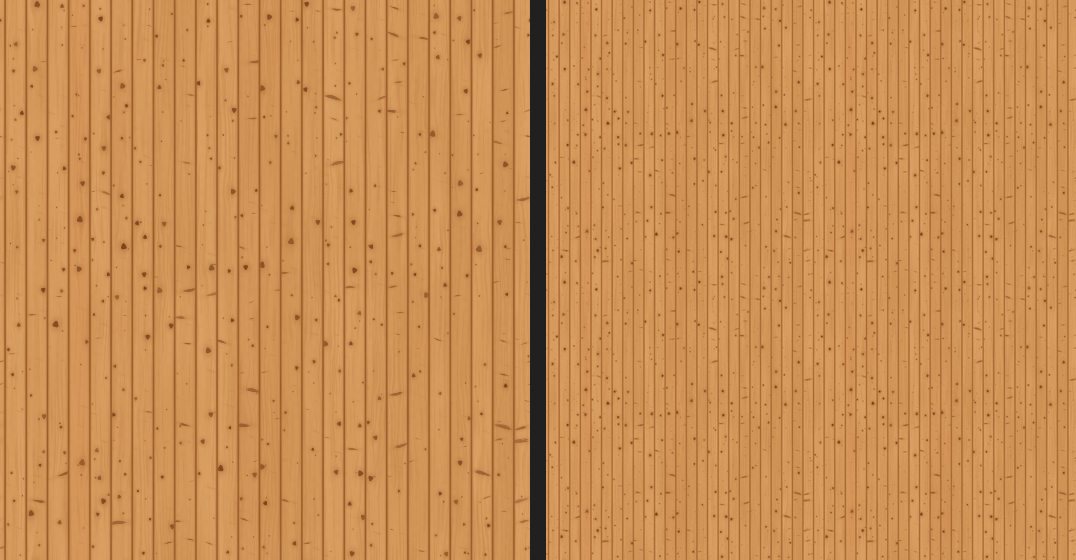
Left, the tile; right, the same tile 2 across and 2 down.
Write a Shadertoy shader that draws this texture.

```glsl
// Vertical pine cladding: narrow boards with dark grooves, soft grain and scattered knots.

const float BOARDS = 25.0;          // boards across the tile
const float BOARD_LENGTH = 26.45;   // tile height in board widths
const float GROOVE_OFFSET = 0.24;   // first groove, in board widths
const float GROOVE_HALF = 0.035;
const float GROOVE_SHADE = 0.075;   // falloff of the rounded board edge
const float KNOT_ROWS = 22.0;       // knot cells along a board
const float KNOT_CHANCE = 0.55;
const float PIN_ROWS = 31.0;
const float PIN_CHANCE = 0.38;
const vec3 PALE = vec3(0.855, 0.625, 0.385);
const vec3 HONEY = vec3(0.815, 0.575, 0.335);
const vec3 GRAIN = vec3(0.75, 0.50, 0.27);
const vec3 ROSY = vec3(0.83, 0.565, 0.335);
const vec3 HALO = vec3(0.69, 0.43, 0.20);
const vec3 GROOVE = vec3(0.59, 0.35, 0.16);
const vec3 KNOT = vec3(0.45, 0.24, 0.10);

float hash(vec2 p) {
    return fract(sin(dot(p, vec2(127.1, 311.7))) * 43758.5);
}

// Value noise that wraps in y after a whole number of cells.
float noise(vec2 p, float period, float seed) {
    vec2 i = floor(p), f = fract(p);
    f = f * f * (3.0 - 2.0 * f);
    float y0 = mod(i.y, period), y1 = mod(i.y + 1.0, period);
    float x0 = i.x + seed * 37.0;
    return mix(mix(hash(vec2(x0, y0)), hash(vec2(x0 + 1.0, y0)), f.x),
               mix(hash(vec2(x0, y1)), hash(vec2(x0 + 1.0, y1)), f.x), f.y);
}

// Knots of one board: x = dark core, y = warm halo, z = sideways push on the grain.
vec3 knots(vec2 p, float board, float rows, float chance, vec2 radii, float px) {
    vec3 result = vec3(0.0);
    float cellHeight = BOARD_LENGTH / rows;
    float row = floor(p.y / cellHeight);
    float dashChance = mix(0.10, 0.55, step(0.78, hash(vec2(board, 5.3))));
    for (float k = -1.0; k <= 1.0; k++) {
        vec2 id = vec2(board + rows * 3.0, mod(row + k, rows));
        float present = step(hash(id + 0.37), chance);
        vec2 centre = vec2(mix(0.10, 0.90, hash(id + 1.71)),
                           (row + k + mix(0.15, 0.85, hash(id + 2.93))) * cellHeight);
        float size = hash(id + 4.19);
        float radius = mix(radii.x, radii.y, size * size);
        float dash = step(hash(id + 5.57), dashChance);
        vec2 d = p - centre;
        d.y += dash * d.x * (hash(id + 6.11) - 0.5) * 0.8;
        vec2 q = d * mix(vec2(1.0, 0.9), vec2(0.36, 1.5), dash);
        float angle = atan(q.y, q.x);
        float dist = length(q) * (1.0 + 0.14 * sin(angle * 3.0 + size * 20.0));
        float core = 1.0 - smoothstep(radius - px * 0.6, radius + px * 0.6, dist);
        float strength = mix(0.55, 1.0, hash(id + 7.43)) * mix(1.0, 0.65, dash);
        float halo = exp(-dot(q, q) / (radius * radius * 4.0));
        result.x = max(result.x, present * core * strength);
        result.y = max(result.y, present * halo * strength);
        result.z += present * d.x * exp(-dot(d, d * vec2(1.0, 0.35)) / (radius * radius * 9.0));
    }
    return result;
}

void mainImage(out vec4 fragColor, in vec2 fragCoord) {
    vec2 uv = fragCoord / iResolution.xy;
    float px = BOARDS / iResolution.x;
    float across = uv.x * BOARDS - GROOVE_OFFSET;
    float board = mod(floor(across), BOARDS) + 1.0;
    float x = fract(across);
    float t = uv.y;
    vec2 p = vec2(x, t * BOARD_LENGTH);

    // Knots and pin knots
    vec3 knot = knots(p, board, KNOT_ROWS, KNOT_CHANCE, vec2(0.045, 0.135), px);
    vec3 pin = knots(p, board, PIN_ROWS, PIN_CHANCE, vec2(0.022, 0.050), px);
    float core = max(knot.x, pin.x * 0.8);
    float halo = max(knot.y, pin.y * 0.6);

    // Grain bends around the knots
    float gx = x - 0.7 * knot.z + 0.22 * (noise(vec2(x * 1.5, t * 9.0), 9.0, board) - 0.5);
    float streak = noise(vec2(gx * 13.0, t * 12.0), 12.0, board + 40.0);
    float band = noise(vec2(gx * 4.0, t * 5.0), 5.0, board + 80.0);
    float rings = 0.5 + 0.5 * sin(gx * 34.0 + 7.0 * noise(vec2(gx * 2.0, t * 6.0), 6.0, board + 120.0));
    float ringArea = smoothstep(0.45, 0.8, noise(vec2(x * 2.0, t * 4.0), 4.0, board + 160.0));

    // Board tone
    float tone = 0.45 * hash(vec2(board, 9.1)) + 0.3 * band + 0.25 * noise(vec2(x, t * 7.0), 7.0, board + 200.0);
    vec3 color = mix(PALE, HONEY, smoothstep(0.15, 0.85, tone));
    color = mix(color, ROSY, 0.5 * smoothstep(0.6, 1.0, hash(vec2(board, 3.7))));
    color = mix(color, GRAIN, 0.30 * smoothstep(0.5, 0.95, streak));
    color = mix(color, GRAIN, 0.32 * rings * rings * ringArea);
    color *= 1.0 + 0.025 * (noise(vec2(x * 22.0, t * 90.0), 90.0, board + 240.0) - 0.5);

    // Faint cross marks
    float mark = noise(vec2(x * 1.5, t * 110.0 + x * 1.2), 110.0, board + 280.0);
    color = mix(color, HALO, 0.22 * smoothstep(0.86, 0.98, mark));

    color = mix(color, HALO, 0.62 * halo);
    color = mix(color, KNOT, 0.88 * core);

    // Grooves with a soft rounded edge
    float edge = min(x, 1.0 - x);
    float wear = mix(0.75, 1.0, noise(vec2(0.5, t * 16.0), 16.0, 11.0 + floor(mod(across + 0.5, BOARDS))));
    color = mix(color, HALO, 0.55 * exp(-edge * edge / (GROOVE_SHADE * GROOVE_SHADE)));
    float groove = 1.0 - smoothstep(GROOVE_HALF - px * 0.7, GROOVE_HALF + px * 0.7, edge);
    color = mix(color, GROOVE, groove * wear);

    fragColor = vec4(color, 1.0);
}
```
